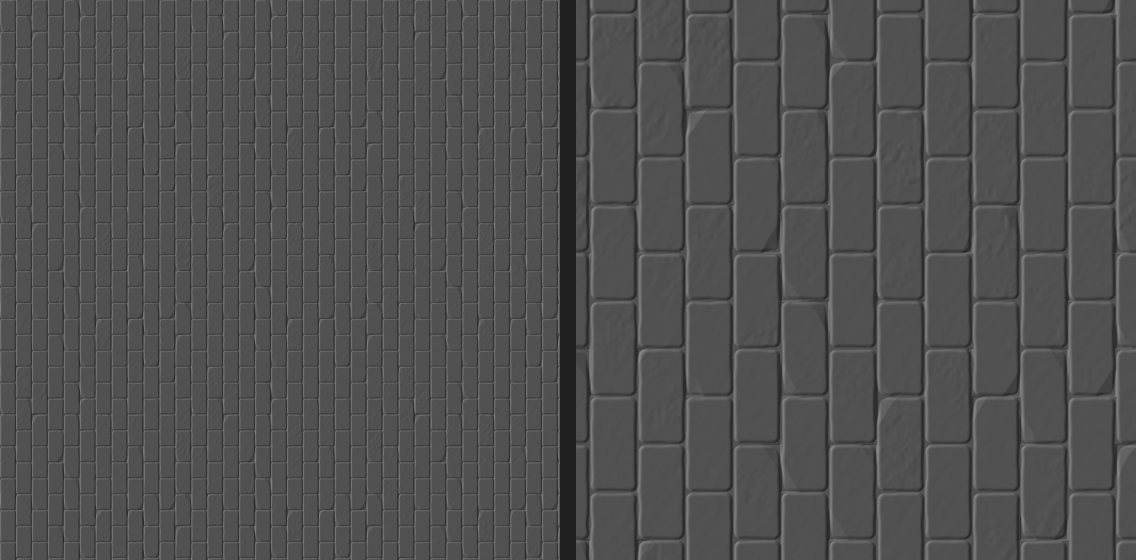
Left, the full canvas; right, a detail of the centre.
Reproduce this texture map procedurally as a Shadertoy shader.

```glsl
#define COLUMNS 35.13     // brick columns across the canvas
#define TILE 12.0         // columns before the wear repeats
#define JOINT 0.004       // half width of the gap, in columns
#define BEVEL 0.075       // width of the worn edge
#define ROUNDING 0.15     // corner radius
#define CHIP 0.42         // largest broken corner
#define ROUGHNESS 0.5     // height of the surface grain
#define RELIEF 0.0105     // shading strength
#define BASE_GREY 0.318
#define LIGHT vec2(-0.89, -0.46)

float hash(vec2 p) {
    return fract(sin(dot(p, vec2(127.1, 311.7))) * 43758.5);
}

// Value noise that wraps with the tile; freq must be whole numbers.
float noise(vec2 p, vec2 freq) {
    vec2 x = p * freq, i = floor(x), f = fract(x);
    vec2 period = TILE * freq;
    f = f * f * (3.0 - 2.0 * f);
    vec2 a = mod(i, period), b = mod(i + 1.0, period);
    return mix(mix(hash(a), hash(vec2(b.x, a.y)), f.x),
               mix(hash(vec2(a.x, b.y)), hash(b), f.x), f.y);
}

float roundedBox(vec2 q, vec2 halfSize, float radius) {
    vec2 k = abs(q) - halfSize + radius;
    return length(max(k, 0.0)) + min(max(k.x, k.y), 0.0) - radius;
}

// Height of the wall; p counts columns from the upper left, y down.
float wallHeight(vec2 p) {
    // Upright running bond: odd columns shift by half a brick
    float column = floor(p.x);
    float row = (p.y - mod(column, 2.0)) * 0.5;
    vec2 q = vec2(fract(p.x) - 0.5, 2.0 * fract(row) - 1.0);
    vec2 id = mod(vec2(column, floor(row)), vec2(TILE, TILE * 0.5));
    vec2 halfSize = vec2(0.5, 1.0) - JOINT;

    // Tight joint: steep at the gap, rounded off toward the face
    float wobble = noise(p, vec2(4.0, 3.0));
    float d = roundedBox(q, halfSize, ROUNDING) + 0.03 * wobble;
    float rim = 1.0 - clamp(-d / BEVEL, 0.0, 1.0);
    float edge = 1.0 - rim * rim;

    // Sloping breaks at a few random corners
    vec2 corner = step(0.0, q);
    float size = CHIP * smoothstep(0.72, 1.0, hash(id + corner * 17.3 + 5.7));
    vec2 inset = abs(q) - halfSize;
    float chip = inset.x + 0.6 * inset.y + size + 0.1 * (wobble - 0.5);
    chip *= step(0.01, size);
    float body = max(edge - 5.0 * max(chip, 0.0), -0.5);

    // Fine grain, strong in patches on some bricks
    float rough = hash(id + 41.9);
    float patches = smoothstep(0.4, 0.75, noise(p + 3.1, vec2(2.0)));
    float amount = 0.17 + 1.1 * rough * rough * patches;
    float grain = noise(p + 0.3 * p.yx, vec2(6.0, 4.0)) * 0.6
                + noise(p, vec2(12.0, 9.0)) * 0.4;
    return body + ROUGHNESS * amount * edge * (grain - 0.5);
}

// Side light on the slope of the wall
float shade(vec2 p) {
    vec2 e = vec2(0.02, 0.0);
    vec2 slope = vec2(wallHeight(p + e.xy) - wallHeight(p - e.xy),
                      wallHeight(p + e.yx) - wallHeight(p - e.yx)) / (2.0 * e.x);
    return clamp(BASE_GREY - RELIEF * dot(slope, LIGHT), 0.17, 0.52);
}

void mainImage(out vec4 fragColor, in vec2 fragCoord) {
    // Four samples per pixel
    float grey = 0.0;
    for (int i = 0; i < 4; i++) {
        vec2 offset = vec2(i % 2, i / 2) * 0.5 - 0.25;
        vec2 uv = (fragCoord + offset) / iResolution.xy;
        grey += 0.25 * shade(vec2(uv.x, 1.0 - uv.y) * COLUMNS);
    }
    fragColor = vec4(vec3(grey), 1.0);
}
```
